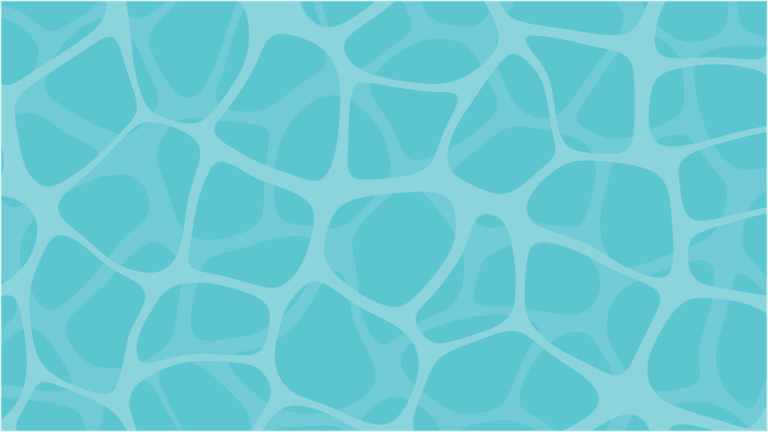
A Shadertoy shader for this texture:

```glsl
const vec3 WATER = vec3(0.357, 0.773, 0.816);
const vec3 DEEP_WEB = vec3(0.442, 0.798, 0.838);
const vec3 TOP_WEB = vec3(0.550, 0.832, 0.864);
const vec3 FRAME = vec3(0.86, 0.955, 0.958);

const float TOP_CELL = 0.285;       // cell size, in canvas heights
const float DEEP_CELL = 0.265;
const float TOP_HALF_WIDTH = 0.040; // half web width, in cells
const float DEEP_HALF_WIDTH = 0.052;
const float ROUNDNESS = 0.07;       // corner softening, in cells
const float JITTER = 0.78;
const float WARP = 0.30;
const float WARP_FREQ = 1.25;
const float FRAME_WIDTH = 0.0032;

float hash(vec2 p) {
    return fract(sin(dot(p, vec2(127.1, 311.7))) * 43758.5453);
}

vec2 hash2(vec2 p) {
    return vec2(hash(p), hash(p + 57.3));
}

// Value noise with quintic easing, so warped outlines stay smooth
float noise(vec2 p) {
    vec2 i = floor(p), f = fract(p);
    vec2 u = f * f * f * (f * (f * 6.0 - 15.0) + 10.0);
    float low = mix(hash(i), hash(i + vec2(1, 0)), u.x);
    float high = mix(hash(i + vec2(0, 1)), hash(i + vec2(1, 1)), u.x);
    return mix(low, high, u.y);
}

vec2 cellCentre(vec2 id) {
    return id + 0.5 + JITTER * (hash2(id) - 0.5);
}

// Rounded distance to the nearest Voronoi border, in cells
float borderDistance(vec2 p) {
    vec2 home = floor(p), nearestId = home, toNearest = vec2(9.0);
    for (int y = -1; y <= 1; y++)
    for (int x = -1; x <= 1; x++) {
        vec2 id = home + vec2(x, y);
        vec2 r = cellCentre(id) - p;
        if (dot(r, r) < dot(toNearest, toNearest)) {
            toNearest = r;
            nearestId = id;
        }
    }
    // Exponential smooth minimum over all neighbouring borders
    float sum = 0.0;
    for (int y = -2; y <= 2; y++)
    for (int x = -2; x <= 2; x++) {
        if (x == 0 && y == 0) continue;
        vec2 r = cellCentre(nearestId + vec2(x, y)) - p;
        float d = dot(0.5 * (toNearest + r), normalize(r - toNearest));
        sum += exp(-d / ROUNDNESS);
    }
    return -ROUNDNESS * log(sum);
}

// Coverage of one wobbly web of light
float web(vec2 uv, float cell, float halfWidth, float angle, vec2 offset) {
    float c = cos(angle), s = sin(angle);
    vec2 p = mat2(c, s, -s, c) * uv / cell + offset;
    vec2 q = p * WARP_FREQ;
    p += WARP * (vec2(noise(q + 11.0), noise(q + 37.0)) - 0.5);
    float width = halfWidth * mix(0.55, 1.45, noise(p * 0.9 + 71.0));
    float blur = 0.8 / (iResolution.y * cell);
    return 1.0 - smoothstep(-blur, blur, borderDistance(p) - width);
}

void mainImage(out vec4 fragColor, in vec2 fragCoord) {
    vec2 uv = fragCoord / iResolution.y;
    vec2 size = iResolution.xy / iResolution.y;

    // Deep web first, bright web over it
    float deep = web(uv, DEEP_CELL, DEEP_HALF_WIDTH, 0.9, vec2(23.4, 8.7));
    float top = web(uv, TOP_CELL, TOP_HALF_WIDTH, 0.35, vec2(4.2, 15.1));
    vec3 color = mix(WATER, DEEP_WEB, deep);
    color = mix(color, TOP_WEB, top);

    // Thin pale frame
    vec2 margin = min(uv, size - uv);
    float pixel = 0.5 / iResolution.y;
    float inside = smoothstep(-pixel, pixel, min(margin.x, margin.y) - FRAME_WIDTH);
    fragColor = vec4(mix(FRAME, color, inside), 1.0);
}
```
